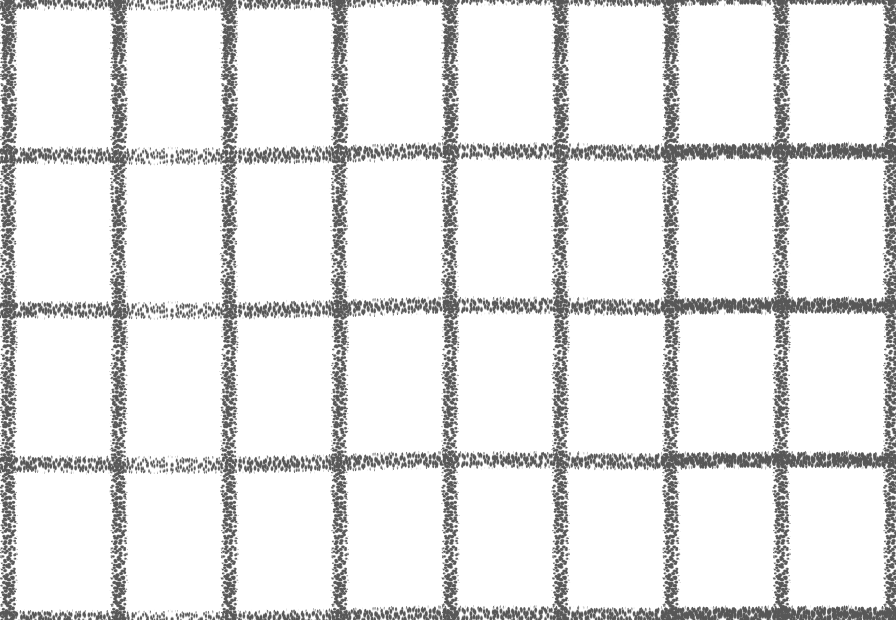
Write a Shadertoy shader that draws this pattern.

```glsl
const vec3 PAPER = vec3(1.0);
const vec3 CHARCOAL = vec3(0.34);
const vec2 PERIOD = vec2(0.1781, 0.2490);
const vec2 ORIGIN = vec2(0.0135, 0.0020);

vec2 hash2(vec2 p) {
    vec3 q = fract(p.xyx * vec3(0.1031, 0.1030, 0.0973));
    q += dot(q, q.yzx + 33.33);
    return fract((q.xx + q.yz) * q.zy);
}

// Distance to the nearest jittered grain centre
float cellular(vec2 p) {
    vec2 cell = floor(p), local = fract(p);
    float nearest = 4.0;
    for (int j = -1; j <= 1; j++) {
        for (int i = -1; i <= 1; i++) {
            vec2 offset = vec2(i, j);
            vec2 delta = offset + hash2(cell + offset + 40.0) - local;
            nearest = min(nearest, dot(delta, delta));
        }
    }
    return sqrt(nearest);
}

float layeredSines(float t) {
    return 0.5 * sin(t) + 0.3 * sin(2.3 * t + 1.7) + 0.2 * sin(5.1 * t + 0.6);
}

float bump(float t, float centre, float radius) {
    float d = (t - centre) / radius;
    return exp(-d * d);
}

// Signed distance to the closest of evenly spaced lines
float lineOffset(float v, float origin, float period) {
    return mod(v - origin + 0.5 * period, period) - 0.5 * period;
}

// Grainy chalk coverage; across and along are measured on the stroke
float chalk(float across, float halfWidth, float strength, vec2 grainPos, float softness) {
    float edge = across / halfWidth;
    float pressure = strength + 0.03 - strength * pow(abs(edge), 3.5);
    return smoothstep(softness, -softness, cellular(grainPos) - pressure);
}

float verticalStrokes(vec2 p, float pixel) {
    float wander = 0.0013 * layeredSines(p.y * 17.0);
    float across = lineOffset(p.x, ORIGIN.x + wander, PERIOD.x);
    float strength = 0.53 + 0.07 * layeredSines(p.y * 41.0) + 0.05 * smoothstep(0.6, 0.9, p.y);
    float halfWidth = 0.0138 + 0.0012 * layeredSines(p.y * 130.0);
    vec2 grain = vec2(0.0062, 0.0048);
    return chalk(across, halfWidth, strength, vec2(across, p.y) / grain,
                 max(0.26, pixel / grain.y * 0.5));
}

float horizontalStrokes(vec2 p, float pixel) {
    // The stroke rises toward the right, with a pale patch and a heavy end
    float pale = bump(p.x, 0.28, 0.09);
    float heavy = smoothstep(1.0, 1.12, p.x);
    float rise = 0.0070 * smoothstep(0.42, 0.72, p.x) - 0.0025 * bump(p.x, 1.03, 0.10)
               - 0.0015 * pale + 0.0006 * layeredSines(p.x * 30.0);
    float across = lineOffset(p.y, ORIGIN.y + rise, PERIOD.y);
    float strength = 0.50 - 0.16 * pale + 0.15 * heavy + 0.04 * layeredSines(p.x * 47.0);
    float halfWidth = 0.0142 + 0.0010 * layeredSines(p.x * 190.0);
    vec2 grain = vec2(0.0044, 0.0088);
    return chalk(across, halfWidth, strength, vec2(p.x, across) / grain + 17.0,
                 max(0.26, pixel / grain.x * 0.5));
}

void mainImage(out vec4 fragColor, in vec2 fragCoord) {
    vec2 p = fragCoord / iResolution.y;
    float pixel = 1.0 / iResolution.y;

    // Overlay both stroke directions
    float bare = (1.0 - verticalStrokes(p, pixel)) * (1.0 - horizontalStrokes(p, pixel));
    fragColor = vec4(mix(CHARCOAL, PAPER, bare), 1.0);
}
```
